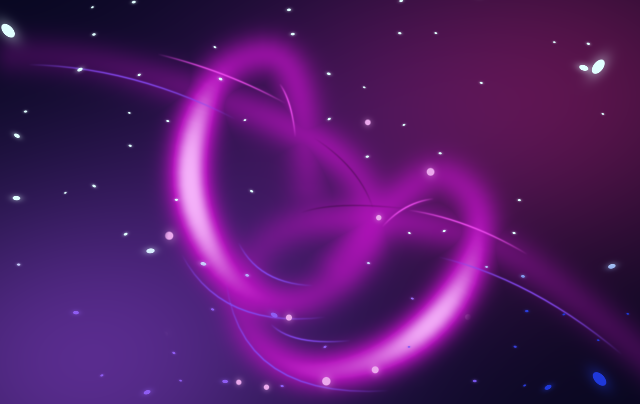
Give the GLSL for this background, as a Shadertoy shader.

```glsl
// Two looping neon ribbons over a navy, violet and maroon haze, with thin arcs and sparkles.
// Ribbons are quadratic B-splines drawn by distance; arcs are tapered Bezier curves;
// sparkles are hashed into grid cells. One unit is the height of the canvas.

const vec3 NAVY = vec3(0.02, 0.025, 0.115);
const vec3 VIOLET_HAZE = vec3(0.32, 0.145, 0.43);
const vec3 MAROON_HAZE = vec3(0.32, 0.05, 0.165);
const vec3 PLUM_HAZE = vec3(0.085, 0.025, 0.13);
const vec3 MAGENTA = vec3(0.73, 0.07, 0.76);
const vec3 HOT_PINK = vec3(0.96, 0.70, 0.98);
const vec3 ARC_VIOLET = vec3(0.52, 0.28, 0.95);
const vec3 ARC_PINK = vec3(0.95, 0.30, 0.95);
const vec3 ICE = vec3(0.88, 1.0, 1.0);
const vec3 LILAC = vec3(0.56, 0.36, 0.95);
const vec3 BLUE = vec3(0.12, 0.22, 0.85);
const vec3 DISC_PINK = vec3(0.92, 0.66, 0.93);
const float RIBBON_WIDTH = 0.050;
const float RIBBON_FALLOFF = 2.0;
const float ARC_WIDTH = 0.0026;
const int KNOTS = 16;
const int SPLINE_STEPS = 6;
const int ARC_STEPS = 14;

// Ribbon control points: position, then brightness
const vec3 LEFT_LOOP[KNOTS] = vec3[KNOTS](
    vec3(-0.12, 0.87, 0.22), vec3(0.19, 0.86, 0.25), vec3(0.41, 0.80, 0.35), vec3(0.62, 0.73, 0.55),
    vec3(0.795, 0.65, 0.75), vec3(0.90, 0.555, 0.6), vec3(0.93, 0.43, 0.75), vec3(0.855, 0.31, 0.55),
    vec3(0.71, 0.235, 0.7), vec3(0.565, 0.30, 1.15), vec3(0.47, 0.485, 2.0), vec3(0.47, 0.66, 1.8),
    vec3(0.545, 0.84, 0.75), vec3(0.705, 0.88, 0.75), vec3(0.76, 0.71, 0.75), vec3(0.765, 0.38, 0.0));
const vec3 RIGHT_LOOP[KNOTS] = vec3[KNOTS](
    vec3(0.795, 0.29, 0.3), vec3(0.89, 0.41, 0.7), vec3(0.98, 0.505, 0.75), vec3(1.085, 0.585, 0.6),
    vec3(1.19, 0.505, 0.75), vec3(1.18, 0.36, 1.1), vec3(1.085, 0.205, 2.0), vec3(0.93, 0.10, 1.3),
    vec3(0.745, 0.07, 1.0), vec3(0.60, 0.175, 0.65), vec3(0.60, 0.33, 0.3), vec3(0.70, 0.44, 0.4),
    vec3(0.87, 0.467, 0.7), vec3(1.095, 0.44, 0.55), vec3(1.32, 0.36, 0.3), vec3(1.98, -0.22, 0.22));
const vec2 LARGE_GLINTS[3] = vec2[3](vec2(0.02, 0.924), vec2(1.481, 0.835), vec2(1.484, 0.062));

vec3 hash3(vec2 p) {
    vec3 q = fract(p.xyx * vec3(0.1031, 0.1030, 0.0973));
    q += dot(q, q.yxz + 33.33);
    return fract((q.xxy + q.yzz) * q.zyx);
}

vec3 bezier(vec3 a, vec3 b, vec3 c, float t) {
    return mix(mix(a, b, t), mix(b, c, t), t);
}

// Distance to segment a-b, and the third component interpolated along it
vec2 segment(vec2 p, vec3 a, vec3 b) {
    vec2 ab = b.xy - a.xy;
    float h = clamp(dot(p - a.xy, ab) / max(dot(ab, ab), 1e-7), 0.0, 1.0);
    return vec2(length(p - a.xy - ab * h), mix(a.z, b.z, h));
}

float ribbon(vec2 p, vec3 knots[KNOTS]) {
    float glow = 0.0;
    for (int i = 1; i < KNOTS - 1; i++) {
        vec3 a = 0.5 * (knots[i - 1] + knots[i]), c = 0.5 * (knots[i] + knots[i + 1]);
        vec3 last = a;
        for (int j = 1; j <= SPLINE_STEPS; j++) {
            vec3 next = bezier(a, knots[i], c, float(j) / float(SPLINE_STEPS));
            vec2 s = segment(p, last, next);
            glow = max(glow, s.y * exp(-pow(s.x / RIBBON_WIDTH, RIBBON_FALLOFF)));
            last = next;
        }
    }
    return glow;
}

// Thin curve that fades out at both ends
float arc(vec2 p, vec2 a, vec2 b, vec2 c) {
    float line = 0.0;
    vec3 last = vec3(a, 0.0);
    for (int j = 1; j <= ARC_STEPS; j++) {
        vec3 next = bezier(vec3(a, 0.0), vec3(b, 0.5), vec3(c, 1.0), float(j) / float(ARC_STEPS));
        vec2 s = segment(p, last, next);
        line = max(line, 4.0 * s.y * (1.0 - s.y) * exp(-pow(s.x / ARC_WIDTH, 2.0)));
        last = next;
    }
    return line;
}

// Tilted oval with a soft halo
float glint(vec2 q, float size, float tilt, float squash) {
    q = mat2(cos(tilt), -sin(tilt), sin(tilt), cos(tilt)) * q;
    float d = length(q * vec2(1.0, squash)), edge = 1.0 / iResolution.y;
    return smoothstep(size + edge, size - edge, d) + 0.35 * exp(-pow(d / (size * 1.8), 2.0));
}

float sparkles(vec2 p, float cell, float share, float size, float squash) {
    vec2 id = floor(p / cell);
    vec3 h = hash3(id + 57.0 * squash), k = hash3(id + 191.0);
    vec2 q = p - (id + 0.25 + 0.5 * h.xy) * cell;
    return step(h.z, share) * glint(q, size * mix(0.6, 1.1, k.x), k.y - 0.5, squash);
}

float haze(vec2 p, vec2 centre, vec2 radius) {
    vec2 q = (p - centre) / radius;
    return exp(-dot(q, q));
}

void mainImage(out vec4 fragColor, in vec2 fragCoord) {
    vec2 p = fragCoord / iResolution.y;

    // Backdrop
    vec3 col = NAVY + VIOLET_HAZE * haze(p, vec2(0.20, 0.10), vec2(0.62, 0.48));
    col += MAROON_HAZE * haze(p, vec2(1.36, 0.77), vec2(0.62, 0.43));
    col += PLUM_HAZE * haze(p, vec2(0.80, 0.62), vec2(0.5, 0.5));

    // Ribbons
    float a = ribbon(p, LEFT_LOOP), b = ribbon(p, RIGHT_LOOP);
    float body = 1.0 - (1.0 - min(a, 1.0)) * (1.0 - min(b, 1.0));
    col = mix(col, MAGENTA, 0.95 * body);
    col = mix(col, HOT_PINK, smoothstep(0.8, 2.0, max(a, b)));

    // Shadow arcs, then bright arcs
    float shade = arc(p, vec2(0.775, 0.66), vec2(0.89, 0.587), vec2(0.924, 0.483));
    shade += arc(p, vec2(0.744, 0.473), vec2(0.826, 0.504), vec2(1.01, 0.483));
    col *= 1.0 - 0.22 * shade;
    float cool = arc(p, vec2(0.07, 0.84), vec2(0.33, 0.835), vec2(0.583, 0.705));
    cool += arc(p, vec2(0.59, 0.40), vec2(0.64, 0.297), vec2(0.775, 0.293));
    cool += arc(p, vec2(0.45, 0.37), vec2(0.548, 0.184), vec2(0.806, 0.215));
    cool += arc(p, vec2(0.56, 0.30), vec2(0.60, 0.01), vec2(0.963, 0.033));
    cool += arc(p, vec2(0.67, 0.198), vec2(0.723, 0.143), vec2(0.868, 0.157));
    cool += arc(p, vec2(1.085, 0.364), vec2(1.32, 0.308), vec2(1.54, 0.122));
    float warm = arc(p, vec2(0.39, 0.866), vec2(0.56, 0.825), vec2(0.707, 0.744));
    warm += arc(p, vec2(0.692, 0.793), vec2(0.723, 0.75), vec2(0.731, 0.66));
    warm += arc(p, vec2(0.946, 0.438), vec2(1.0, 0.5), vec2(1.074, 0.508));
    warm += arc(p, vec2(1.01, 0.48), vec2(1.157, 0.459), vec2(1.306, 0.37));
    col = mix(col, ARC_VIOLET, 0.8 * min(cool, 1.0));
    col = mix(col, ARC_PINK, 0.8 * min(warm, 1.0));

    // Sparkles: icy above, lilac low on the left, blue low on the right
    vec3 tint = mix(mix(LILAC, BLUE, smoothstep(1.1, 1.35, p.x)), ICE, smoothstep(0.22, 0.42, p.y));
    float light = sparkles(p, 0.095, 0.34, 0.004, 1.5) + sparkles(p + 0.04, 0.16, 0.22, 0.010, 1.7);
    for (int i = 0; i < 3; i++)
        light += glint(p - LARGE_GLINTS[i], 0.02, i == 1 ? 0.9 : -0.8, 1.7);
    col = mix(col, tint, min(light, 1.0));
    float discs = sparkles(p, 0.125, 0.5, 0.0095, 1.0) * smoothstep(0.42, 0.34, length(p - vec2(0.78, 0.36)));
    col = mix(col, DISC_PINK, min(discs, 1.0));

    fragColor = vec4(col, 1.0);
}
```
